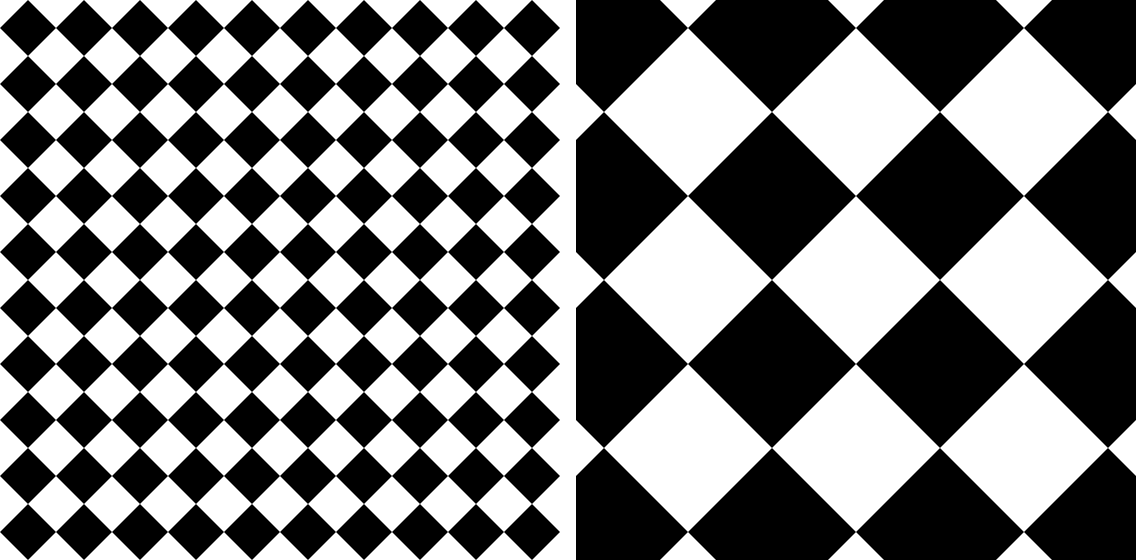
Left, the full canvas; right, a detail of the centre.
Reproduce this pattern procedurally as a Shadertoy shader.

```glsl
// Checkerboard of black diamonds on white, touching at their corners.
#define REPEATS 10.0
#define HALF_DIAGONAL 0.5
#define EDGE_PIXELS 0.7
#define DIAMOND_COLOR vec3(0.0)
#define GROUND_COLOR vec3(1.0)

// Signed distance to a diamond centred on the origin
float diamondDistance(vec2 p, float halfDiagonal) {
    return (abs(p.x) + abs(p.y) - halfDiagonal) * inversesqrt(2.0);
}

void mainImage(out vec4 fragColor, in vec2 fragCoord) {
    // One diamond in the middle of each cell
    vec2 cell = fract(fragCoord / iResolution.xy * REPEATS) - 0.5;
    float dist = diamondDistance(cell, HALF_DIAGONAL);

    // Edge softened over about one pixel, measured in cells
    float edge = EDGE_PIXELS * REPEATS / min(iResolution.x, iResolution.y);
    float ground = smoothstep(-edge, edge, dist);

    fragColor = vec4(mix(DIAMOND_COLOR, GROUND_COLOR, ground), 1.0);
}
```
